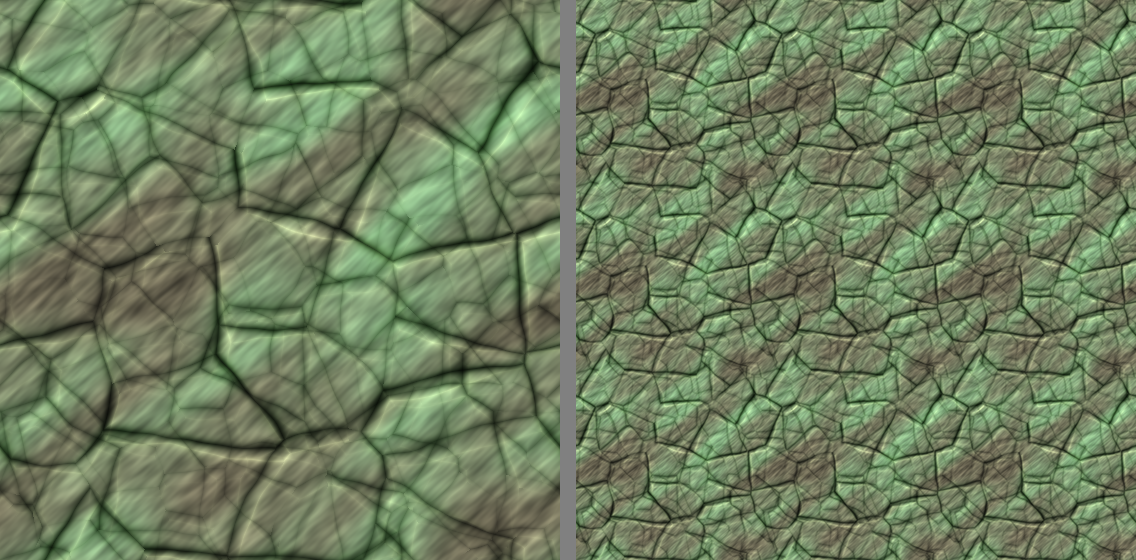
Left, the tile; right, the same tile 3 across and 3 down.
Write a Shadertoy shader that draws this texture.

```glsl
#define BASE_TONE 0.545
#define CLOUD_CONTRAST 0.27
#define GRAIN_CONTRAST 0.25
#define CREASE_DEPTH 1.45
#define CREASE_WIDTH 0.0058
#define RIDGE_WIDTH 0.0068
#define RIDGE_SHIFT vec2(0.012, -0.020)
#define RIDGE_COLOR vec3(0.27, 0.28, 0.20)
#define BROWN_TINT vec3(1.00, 0.95, 0.77)
#define GREEN_TINT vec3(0.79, 1.04, 0.77)
#define MOSS_TINT vec3(0.50, 1.05, 0.42)

// Integer hash of a lattice cell, two values in 0..1
vec2 hash(vec2 cell, uint seed) {
    uvec3 h = uvec3(uint(cell.x), uint(cell.y), seed) * 1664525u + 1013904223u;
    for (int i = 0; i < 2; i++) {
        h.x += h.y * h.z;
        h.y += h.z * h.x;
        h.z += h.x * h.y;
        h ^= h >> 16u;
    }
    return vec2(h.xy & 0xffffu) / 65535.0;
}

vec2 wrapCell(vec2 cell, vec2 period) {
    return floor(mod(cell + 0.5, period));
}

float cornerSlope(vec2 cell, vec2 corner, vec2 f, vec2 period, uint seed) {
    float angle = 6.28319 * hash(wrapCell(cell + corner, period), seed).x;
    return dot(vec2(cos(angle), sin(angle)), f - corner);
}

// Gradient noise that wraps over the unit square
float noise(vec2 p, vec2 period, uint seed) {
    p *= period;
    vec2 cell = floor(p), f = p - cell;
    vec2 s = f * f * f * (f * (f * 6.0 - 15.0) + 10.0);
    float a = cornerSlope(cell, vec2(0, 0), f, period, seed);
    float b = cornerSlope(cell, vec2(1, 0), f, period, seed);
    float c = cornerSlope(cell, vec2(0, 1), f, period, seed);
    float d = cornerSlope(cell, vec2(1, 1), f, period, seed);
    return mix(mix(a, b, s.x), mix(c, d, s.x), s.y);
}

vec2 warp(vec2 p, uint seed) {
    vec2 wide = vec2(noise(p, vec2(6), seed), noise(p, vec2(6), seed + 1u));
    vec2 fine = vec2(noise(p, vec2(19), seed + 2u), noise(p, vec2(19), seed + 3u));
    return p + 0.022 * wide + 0.006 * fine;
}

// Web of Voronoi borders, each border with its own strength
float web(vec2 p, float cells, float width, uint seed) {
    p *= cells;
    vec2 home = floor(p), toHome = vec2(9.0), start = home;
    for (int y = -1; y <= 1; y++)
    for (int x = -1; x <= 1; x++) {
        vec2 cell = start + vec2(x, y);
        vec2 toSite = cell + hash(wrapCell(cell, vec2(cells)), seed) - p;
        if (dot(toSite, toSite) < dot(toHome, toHome)) {
            toHome = toSite;
            home = cell;
        }
    }
    vec2 homeId = wrapCell(home, vec2(cells));
    float line = 0.0;
    for (int y = -2; y <= 2; y++)
    for (int x = -2; x <= 2; x++) {
        if (x == 0 && y == 0) continue;
        vec2 cell = home + vec2(x, y), id = wrapCell(cell, vec2(cells));
        vec2 toSite = cell + hash(id, seed) - p;
        vec2 across = normalize(toSite - toHome + 1e-5);
        float dist = max(dot(0.5 * (toSite + toHome), across), 0.0);
        float strength = mix(0.12, 1.0, hash(homeId + id, seed + 7u).x);
        line = max(line, strength * exp(-dist / (cells * width)));
    }
    return line;
}

// Strong, medium and faint webs laid over each other
float webs(vec2 p, float width) {
    return web(p, 5.0, width, 11u)
         + 0.50 * web(p, 6.0, width * 1.1, 37u)
         + 0.30 * web(p, 10.0, width * 0.9, 53u);
}

void mainImage(out vec4 fragColor, in vec2 fragCoord) {
    vec2 p = fragCoord / iResolution.xy;

    // Broad patches and brushed grain, both slanted up to the right
    vec2 slant = vec2(p.x - p.y, p.y);
    float clouds = noise(slant, vec2(4, 3), 101u)
                 + 0.6 * noise(slant, vec2(8, 6), 102u);
    float grain = 0.5 * noise(slant, vec2(18, 11), 103u)
                + 0.6 * noise(slant, vec2(40, 21), 104u)
                + 0.5 * noise(slant, vec2(80, 37), 105u);

    // Dark creases with pale ridges beside them
    float crease = webs(warp(p, 201u), CREASE_WIDTH);
    float ridge = webs(warp(p - RIDGE_SHIFT, 211u), RIDGE_WIDTH);
    crease *= 1.0 + 0.8 * noise(p, vec2(9), 221u);
    ridge *= 1.0 + 0.8 * noise(p, vec2(8), 222u);

    // Tone and tint
    float tone = BASE_TONE + CLOUD_CONTRAST * clouds + GRAIN_CONTRAST * grain;
    float lush = smoothstep(-0.55, 0.55, clouds);
    vec3 tint = mix(BROWN_TINT, GREEN_TINT, lush);
    tint = mix(tint, MOSS_TINT, clamp(crease * lush * 1.1, 0.0, 0.8));
    vec3 color = tone * tint + RIDGE_COLOR * ridge;
    color *= exp(-CREASE_DEPTH * crease);
    fragColor = vec4(clamp(color, 0.0, 1.0), 1.0);
}
```
